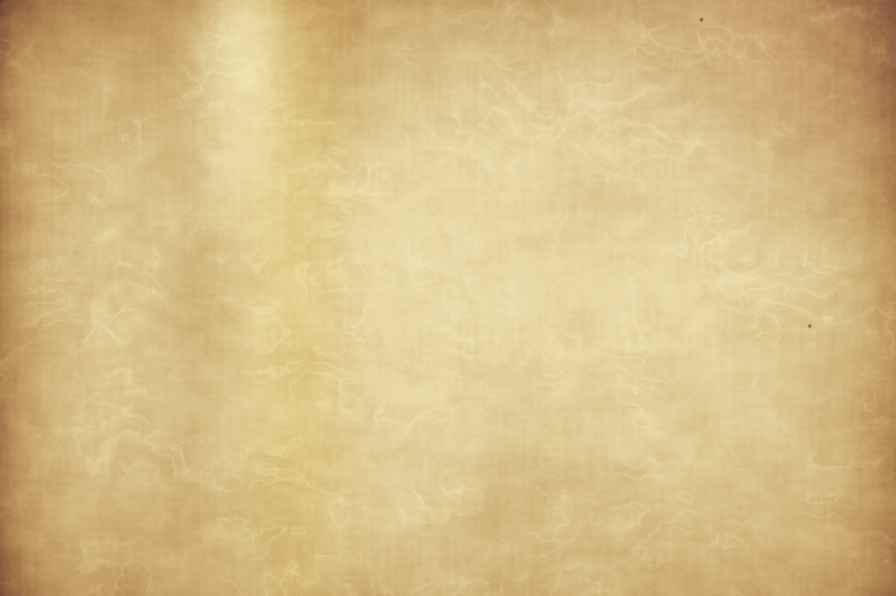
Reproduce this texture procedurally as a Shadertoy shader.

```glsl
float hash(vec2 p) {
    p = fract(p * vec2(123.34, 345.45));
    p += dot(p, p + 34.35);
    return fract(p.x * p.y);
}

float noise(vec2 p) {
    vec2 i = floor(p), f = fract(p);
    f = f * f * (3.0 - 2.0 * f);
    return mix(mix(hash(i), hash(i + vec2(1, 0)), f.x),
               mix(hash(i + vec2(0, 1)), hash(i + vec2(1, 1)), f.x), f.y);
}

// Layered noise, roughly in the range -0.5 to 0.5
float fbm(vec2 p) {
    float sum = 0.0, amp = 0.5;
    for (int i = 0; i < 5; i++) {
        sum += amp * (noise(p) - 0.5);
        p = mat2(0.8, 0.6, -0.6, 0.8) * p * 2.03 + 7.1;
        amp *= 0.55;
    }
    return sum;
}

float blob(vec2 p, vec2 center, vec2 radius) {
    vec2 d = (p - center) / radius;
    return exp(-dot(d, d));
}

float segmentDistance(vec2 p, vec2 a, vec2 b) {
    vec2 d = b - a;
    return length(p - a - d * clamp(dot(p - a, d) / dot(d, d), 0.0, 1.0));
}

// Umber edges through ochre to pale parchment
vec3 paperColor(float t) {
    vec3 c = mix(vec3(0.36, 0.20, 0.16), vec3(0.53, 0.35, 0.24), smoothstep(0.0, 0.2, t));
    c = mix(c, vec3(0.65, 0.47, 0.29), clamp((t - 0.2) / 0.2, 0.0, 1.0));
    c = mix(c, vec3(0.73, 0.58, 0.36), clamp((t - 0.4) / 0.15, 0.0, 1.0));
    c = mix(c, vec3(0.80, 0.67, 0.45), clamp((t - 0.55) / 0.15, 0.0, 1.0));
    c = mix(c, vec3(0.85, 0.76, 0.54), clamp((t - 0.7) / 0.15, 0.0, 1.0));
    c = mix(c, vec3(0.90, 0.84, 0.64), clamp((t - 0.85) / 0.15, 0.0, 1.0));
    return mix(c, vec3(0.96, 0.92, 0.74), clamp((t - 1.0) / 0.25, 0.0, 1.0));
}

void mainImage(out vec4 fragColor, in vec2 fragCoord) {
    vec2 uv = fragCoord / iResolution.xy;
    vec2 p = vec2(uv.x * 1.506, uv.y);

    // Broad light and worn borders
    vec2 fromCenter = (uv - vec2(0.57, 0.48)) * vec2(1.0, 0.9);
    float tone = 1.0 - 0.45 * dot(fromCenter, fromCenter);
    tone -= 0.40 * exp(-uv.x / 0.04) + 0.38 * exp((uv.x - 1.0) / 0.065);
    tone -= 0.16 * exp(-uv.y / 0.09) + 0.24 * exp((uv.y - 1.0) / 0.12);

    // Vertical folds and soft stains
    tone += 0.27 * blob(uv, vec2(0.27, 1.0), vec2(0.05, 0.32));
    tone -= 0.10 * blob(uv, vec2(0.19, 0.85), vec2(0.05, 0.2));
    tone -= 0.10 * blob(uv, vec2(0.38, 0.98), vec2(0.045, 0.25));
    tone -= 0.14 * blob(uv, vec2(0.225, 0.48), vec2(0.05, 0.26));
    tone -= 0.10 * blob(uv, vec2(0.18, 0.15), vec2(0.08, 0.22));
    tone -= 0.06 * blob(uv, vec2(0.34, 0.35), vec2(0.05, 0.4));
    tone -= 0.12 * blob(uv, vec2(0.57, 0.16), vec2(0.06, 0.08));
    tone -= 0.09 * blob(uv, vec2(0.76, 0.13), vec2(0.12, 0.13));
    tone -= 0.10 * blob(uv, vec2(0.9, 0.85), vec2(0.15, 0.14));

    // Mottling, pale veins and woven grain
    vec2 warp = vec2(fbm(p * 9.0), fbm(p * 9.0 + 31.0));
    tone += 0.16 * fbm(p * 6.0 + 4.0) + 0.15 * fbm(p * vec2(22.0, 32.0) + warp * 2.0);
    float ridge = 1.0 - abs(2.0 * noise(p * vec2(20.0, 34.0) + warp * 5.0) - 1.0);
    float patches = smoothstep(0.35, 0.75, noise(p * 13.0 + 17.0));
    tone += 0.10 * pow(ridge, 7.0) * patches;
    tone += 0.035 * (noise(p * vec2(150.0, 14.0)) - 0.5);
    tone += 0.03 * (noise(p * vec2(25.0, 170.0) + 9.0) - 0.5);
    tone += 0.035 * (noise(p * 160.0) - 0.5);

    // Faint crease
    float crease = segmentDistance(p + warp * 0.012, vec2(0.72, 0.66), vec2(0.79, 0.49));
    tone -= 0.05 * exp(-crease / 0.004);
    tone -= 0.05 * blob(uv, vec2(0.525, 0.485), vec2(0.02, 0.03));

    vec3 color = paperColor(tone);

    // Golden fold, rosy upper right
    color += vec3(0.01, 0.0, -0.045) * blob(uv, vec2(0.33, 0.5), vec2(0.06, 0.65));
    color += vec3(0.0, -0.012, 0.012) * blob(uv, vec2(0.9, 0.95), vec2(0.3, 0.3));

    // Dark flecks
    float fleck = min(length(p - vec2(1.179, 0.967)), length(p - vec2(1.361, 0.453)));
    color *= 1.0 - 0.4 * (1.0 - smoothstep(0.001, 0.005, fleck));

    fragColor = vec4(clamp(color, 0.0, 1.0), 1.0);
}
```
